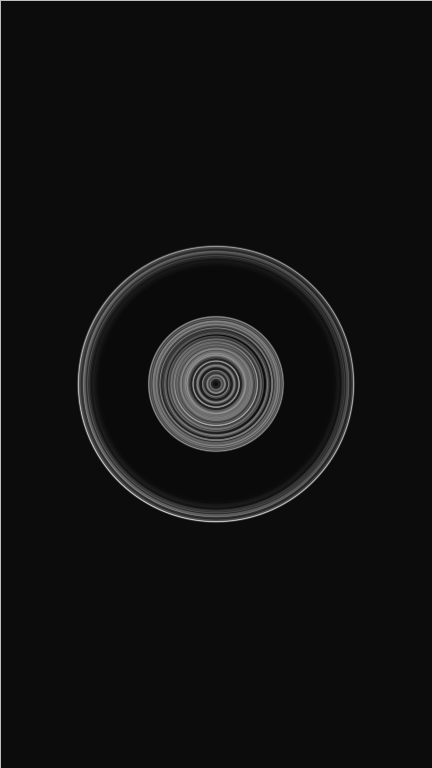
Give the GLSL for this background, as a WebGL 1 fragment shader.

```glsl
precision highp float;

uniform vec2 u_resolution;

float hash(float n) {
  n = fract(n * 0.1031);
  n *= n + 33.33;
  return fract(n * (n + n));
}

float noise(float x) {
  float cell = floor(x);
  return mix(hash(cell), hash(cell + 1.0), smoothstep(0.0, 1.0, x - cell));
}

// Concentric grooves, each layer slightly off centre
float grooves(vec2 p) {
  float sum = 0.0;
  for (int i = 0; i < 3; i++) {
    float layer = float(i);
    vec2 shift = 0.0016 * (vec2(hash(layer + 3.0), hash(layer + 17.0)) - 0.5);
    sum += noise(length(p - shift) * (170.0 + 130.0 * layer) + 41.0 * layer);
  }
  return sum / 3.0;
}

// Thin soft circle line
float circleLine(float r, float radius, float width) {
  float d = (r - radius) / width;
  return exp(-d * d);
}

void main() {
  vec2 p = (gl_FragCoord.xy - 0.5 * u_resolution) / u_resolution.x;
  float pixel = 1.0 / u_resolution.x;
  float r = length(p);
  float side = dot(p / max(r, 0.001), normalize(vec2(-1.0, -0.6)));
  float groove = smoothstep(0.15, 0.85, grooves(p));

  // Background, a little darker within the ring
  float inRing = 1.0 - smoothstep(-pixel, pixel, r - 0.3205);
  float shade = mix(0.047, 0.040, inRing);

  // Outer ring fading inwards
  float fade = smoothstep(0.268, 0.322, r);
  float ring = fade * (0.12 + 0.46 * groove) * (0.88 + 0.16 * side);
  ring += 0.22 * circleLine(r, 0.3185, 0.0018);
  shade += ring * inRing;

  // Inner disc with a bright band and a dark gap around it
  float disc = 0.12 + 0.46 * groove;
  disc *= mix(0.7, 1.0, smoothstep(0.0, 0.05, r));
  disc += 0.16 * circleLine(r, 0.101, 0.008) * (0.8 + 0.3 * side);
  disc -= 0.13 * circleLine(r, 0.114, 0.005) * (0.7 - 0.5 * side);
  disc += 0.18 * circleLine(r, 0.1555, 0.0018);
  disc += 0.15 * circleLine(r, 0.021, 0.002);
  disc -= 0.2 * circleLine(r, 0.0, 0.006);
  float inDisc = 1.0 - smoothstep(-pixel, pixel, r - 0.157);
  shade = mix(shade, max(disc, 0.05), inDisc);

  // Pale hairline along the left and top edges
  vec2 edge = vec2(gl_FragCoord.x, u_resolution.y - gl_FragCoord.y) / u_resolution.x;
  float hairline = 1.0 - smoothstep(0.0012, 0.0035, min(edge.x, edge.y));
  shade = mix(shade, 0.75, hairline);

  gl_FragColor = vec4(vec3(shade), 1.0);
}
```
